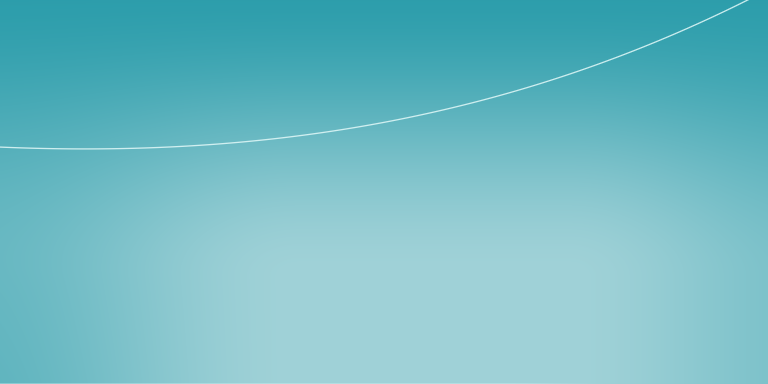
Write a WebGL 1 fragment shader that draws this background.

```glsl
precision highp float;

uniform vec2 u_resolution;

// Height of the sweeping line, as a fraction of the canvas
float arcHeight(float x) {
    return 0.617 + x * (-0.085 + x * (0.36 + 0.135 * x));
}

float arcSlope(float x) {
    return -0.085 + x * (0.72 + 0.405 * x);
}

// Brightness of the pale glow rising from the lower centre
float glowAmount(vec2 uv) {
    float depth = 1.0 - uv.y;
    float vertical = smoothstep(-0.05, 0.72, depth);
    float leftShade = mix(0.68 - 0.24 * depth, 1.0, smoothstep(-0.04, 0.39, uv.x));
    float rightShade = mix(1.0, 0.68, smoothstep(0.74, 1.06, uv.x));
    return vertical * leftShade * rightShade;
}

// Antialiased coverage of a stroke, all lengths in canvas heights
float stroke(float distance, float halfWidth, float pixel) {
    return clamp((halfWidth - abs(distance)) / pixel + 0.5, 0.0, 1.0);
}

void main() {
    vec2 uv = gl_FragCoord.xy / u_resolution;
    float aspect = u_resolution.x / u_resolution.y;
    float pixel = 1.0 / u_resolution.y;

    // Teal sky fading into a soft pale blue
    vec3 deepTeal = vec3(0.17, 0.615, 0.67);
    vec3 paleBlue = vec3(0.625, 0.82, 0.843);
    vec3 color = mix(deepTeal, paleBlue, glowAmount(uv));

    // Thin bright arc
    float slope = arcSlope(uv.x) / aspect;
    float arcDistance = (uv.y - arcHeight(uv.x)) / sqrt(1.0 + slope * slope);
    vec3 lineColor = vec3(0.86, 0.96, 0.96);
    color = mix(color, lineColor, 0.9 * stroke(arcDistance, 0.0017, pixel));

    // Faint light rim along the lower edge
    float rim = stroke(uv.y, 0.0022, pixel) * (1.0 - smoothstep(0.65, 0.8, uv.x));
    color = mix(color, lineColor, 0.4 * rim);

    gl_FragColor = vec4(color, 1.0);
}
```
